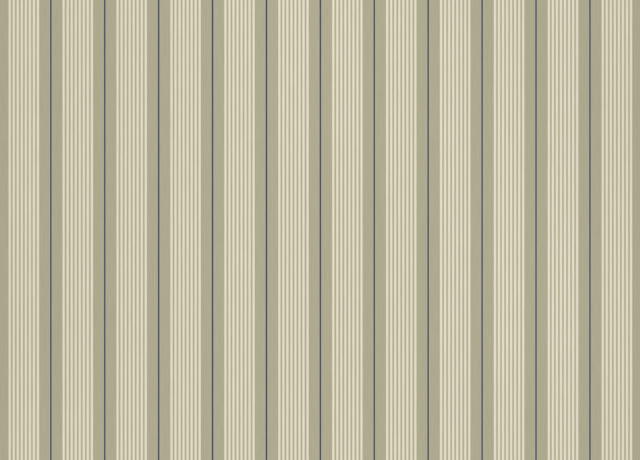
Reproduce this pattern procedurally as a WebGL 2 fragment shader.

```glsl
#version 300 es
precision highp float;
// Woven ticking: olive ground, bands of eight fine cream stripes, thin navy lines between.

uniform vec2 u_resolution;
out vec4 fragColor;

// Lengths are fractions of the canvas width
const float REPEAT = 0.08424;
const float FIRST_NAVY = 0.0794;
const float NAVY_WIDTH = 0.0019;
const float STRIPE_COUNT = 8.0;
const float STRIPE_PITCH = 0.0063;
const float STRIPE_WIDTH = 0.0035;
const float SOFTNESS = 0.0021;

const vec3 GROUND = vec3(0.683, 0.668, 0.563);
const vec3 BAND_GAP = vec3(0.705, 0.685, 0.580);
const vec3 CREAM = vec3(0.885, 0.867, 0.778);
const vec3 NAVY = vec3(0.270, 0.280, 0.395);

const vec2 THREAD_SCALE = vec2(300.0, 24.0);
const float THREAD_AMOUNT = 0.016;
const float SHADE_SCALE = 2.5;
const float SHADE_AMOUNT = 0.018;
const float EDGE_DARKENING = 0.025;

vec2 hashGradient(vec2 cell) {
    vec3 q = fract(cell.xyx * vec3(0.1031, 0.1030, 0.0973));
    q += dot(q, q.yzx + 33.33);
    float angle = 6.28318 * fract((q.x + q.y) * q.z);
    return vec2(cos(angle), sin(angle));
}

float gradientNoise(vec2 p) {
    vec2 cell = floor(p);
    vec2 f = p - cell;
    vec2 u = f * f * f * (f * (f * 6.0 - 15.0) + 10.0);
    float a = dot(hashGradient(cell), f);
    float b = dot(hashGradient(cell + vec2(1, 0)), f - vec2(1, 0));
    float c = dot(hashGradient(cell + vec2(0, 1)), f - vec2(0, 1));
    float d = dot(hashGradient(cell + vec2(1, 1)), f - vec2(1, 1));
    return mix(mix(a, b, u.x), mix(c, d, u.x), u.y);
}

// Share of a filter window centred at x that lies within a stripe around zero
float stripeCoverage(float x, float width, float window) {
    float h = 0.5 * width;
    return (clamp(x + 0.5 * window, -h, h) - clamp(x - 0.5 * window, -h, h)) / window;
}

void main() {
    vec2 p = gl_FragCoord.xy / u_resolution.x;
    float window = max(1.0 / u_resolution.x, SOFTNESS);

    // Signed distances to the nearest navy line and to the band centre
    float navyX = (fract((p.x - FIRST_NAVY) / REPEAT + 0.5) - 0.5) * REPEAT;
    float bandX = (fract((p.x - FIRST_NAVY) / REPEAT) - 0.5) * REPEAT;

    // Nearest cream stripe in the band
    float lastStripe = 0.5 * (STRIPE_COUNT - 1.0);
    float stripe = clamp(floor(bandX / STRIPE_PITCH) + 0.5, -lastStripe, lastStripe);
    float creamX = bandX - stripe * STRIPE_PITCH;
    float bandWidth = (STRIPE_COUNT - 1.0) * STRIPE_PITCH + STRIPE_WIDTH;

    vec3 color = mix(GROUND, BAND_GAP, stripeCoverage(bandX, bandWidth, window));
    color = mix(color, CREAM, stripeCoverage(creamX, STRIPE_WIDTH, window));
    color = mix(color, NAVY, stripeCoverage(navyX, NAVY_WIDTH, window));

    // Faint thread grain, soft cloth shading and darker sides
    float side = abs(2.0 * p.x - 1.0);
    color *= 1.0 + THREAD_AMOUNT * gradientNoise(p * THREAD_SCALE)
                 + SHADE_AMOUNT * gradientNoise(p * SHADE_SCALE + 7.3)
                 - EDGE_DARKENING * side * side * side;

    fragColor = vec4(color, 1.0);
}
```
